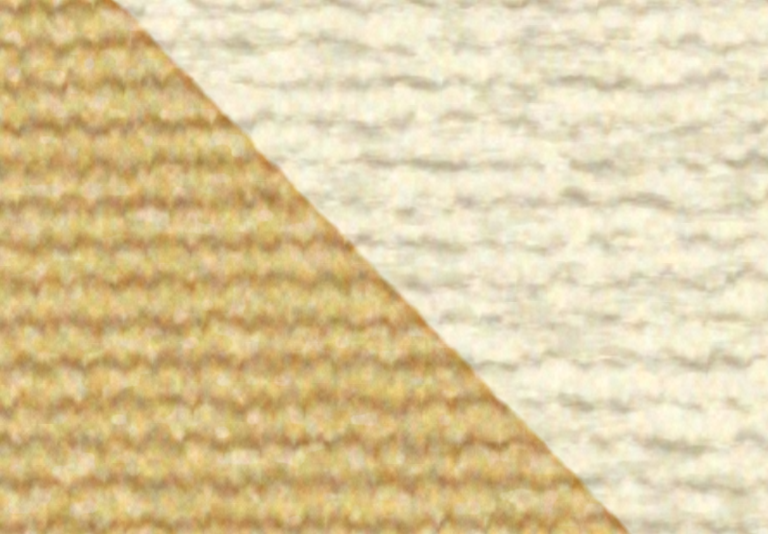
Reproduce this texture procedurally as a Shadertoy shader.

```glsl
float hash(vec2 p) {
    return fract(sin(dot(p, vec2(127.1, 311.7))) * 43758.5453);
}

float noise(vec2 p) {
    vec2 cell = floor(p), f = fract(p);
    f = f * f * (3.0 - 2.0 * f);
    return mix(mix(hash(cell), hash(cell + vec2(1, 0)), f.x),
               mix(hash(cell + vec2(0, 1)), hash(cell + vec2(1, 1)), f.x), f.y);
}

float fbm(vec2 p) {
    float sum = 0.0, weight = 0.5;
    for (int i = 0; i < 3; i++) {
        sum += weight * noise(p);
        p = p * 2.03 + 17.3;
        weight *= 0.5;
    }
    return sum / 0.875;
}

// Dark groove between woven rows, one row per unit of t
float grooveAt(float t, float x, float paint) {
    float row = floor(t + 0.5);
    float phase = hash(vec2(row, 4.0)) * 6.28;
    float wander = fbm(vec2(x * 20.0, row * 7.3)) - 0.5;
    float scallop = abs(sin(x * 43.0 + phase + wander * 3.0)) - 0.6;
    float d = t - row + scallop * mix(0.22, 0.13, paint) + wander * mix(0.25, 0.55, paint);
    float width = mix(0.24, 0.21, paint) * (0.75 + 0.5 * noise(vec2(x * 17.0, row * 3.1)));
    return exp(-d * d / (width * width));
}

void mainImage(out vec4 fragColor, in vec2 fragCoord) {
    vec2 p = fragCoord / iResolution.y;
    float down = 1.0 - p.y;

    // Diagonal boundary between bare cloth and pale paint
    float edge = p.x - 0.216 - 0.966 * down + 0.016 * (fbm(p * 28.0) - 0.5);
    float paint = smoothstep(-0.008, 0.008, edge);

    // Horizontal weave
    float t = down * 13.43 - 0.13 + 0.16 * (noise(p * vec2(4.0, 3.0)) - 0.5);
    float groove = grooveAt(t, p.x, paint);
    float patches = fbm(p * vec2(24.0, 42.0) + 9.0);
    float grain = fbm(p * vec2(75.0, 60.0));

    // Bare cloth: golden threads, brown grooves, pale flecks
    vec3 cloth = mix(vec3(0.87, 0.775, 0.515), vec3(0.71, 0.56, 0.35),
                     groove * (0.55 + 0.6 * patches));
    float fleck = smoothstep(0.56, 0.78, noise(p * vec2(36.0, 42.0) + 31.0)) * (1.0 - groove);
    cloth = mix(cloth, vec3(0.91, 0.83, 0.68), fleck * 0.65);
    cloth += (grain - 0.5) * vec3(0.18, 0.2, 0.18);

    // Paint: cream ridges with broken grey grooves
    vec3 cream = mix(vec3(0.975, 0.95, 0.845), vec3(0.815, 0.77, 0.665),
                     groove * smoothstep(0.15, 0.75, patches));
    cream -= vec3(0.07, 0.075, 0.085) * smoothstep(0.48, 0.75, fbm(p * vec2(13.0, 32.0) + 50.0));
    cream += (grain - 0.5) * vec3(0.09, 0.1, 0.1);

    vec3 color = mix(cloth, cream, paint);

    // Reddish and bluish colour grain, stronger on the cloth
    float warm = noise(p * vec2(80.0, 50.0) + 70.0) - 0.5;
    float cool = noise(p * vec2(65.0, 45.0) + 120.0) - 0.5;
    color += mix(1.0, 0.6, paint) * (warm * vec3(0.06, -0.05, -0.02) + cool * vec3(-0.02, 0.0, 0.14));

    // Warm rim along the cloth side of the boundary
    color -= vec3(0.02, 0.06, 0.08) * exp(-pow((edge + 0.012) / 0.012, 2.0));

    fragColor = vec4(clamp(color, 0.0, 1.0), 1.0);
}
```
